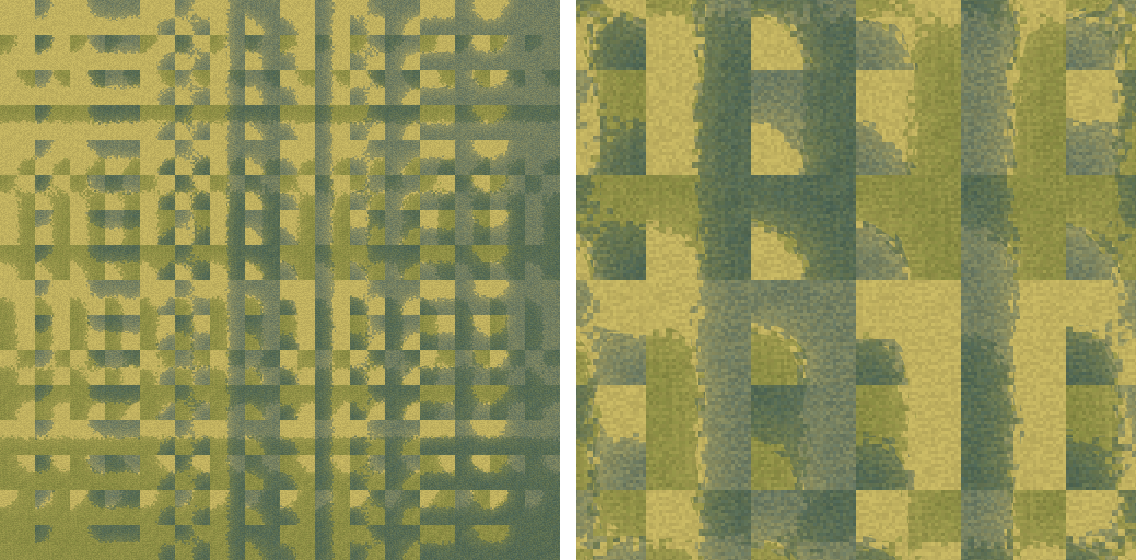
Left: the whole. Right: its middle third, enlarged.
Give the GLSL for this pattern, as a Shadertoy shader.

```glsl
// All 16 corner cases of marching squares, printed as two inks on ochre paper.
// The blue case follows the column and the green case follows the row, so every
// pair overlaps once; noise wobbles the contours and a grain frays them.

#define TILES 16.0          // tiles across and down
#define GRAIN_CELLS 512.0   // paper grain cells across
#define FRAY_CELLS 256.0    // edge dither cells across
#define FRAY 0.20           // raggedness of the contours
#define WOBBLE 0.16         // slow drift of the contours
#define THRESHOLD 0.51      // field level of the contours
#define PAPER vec3(0.755, 0.695, 0.375)
#define GREEN_INK vec3(0.315, 0.395, 0.15)
#define BLUE_INK vec3(0.11, 0.27, 0.38)
#define PAPER_GRAIN 0.065   // brightness variation of the paper
#define INK_GRAIN 0.18      // density variation of the inks

float hash(vec2 p) {
    return fract(sin(dot(p, vec2(127.1, 311.7))) * 43758.5453);
}

float valueNoise(vec2 p) {
    vec2 i = floor(p), f = smoothstep(0.0, 1.0, fract(p));
    return mix(mix(hash(i), hash(i + vec2(1, 0)), f.x),
               mix(hash(i + vec2(0, 1)), hash(i + 1.0), f.x), f.y);
}

// Corner bits run clockwise from the top left: 1, 2, 4, 8.
float cornerField(float index, vec2 local) {
    vec4 corners = mod(floor(index / vec4(1, 2, 4, 8)), 2.0);
    vec2 s = smoothstep(0.0, 1.0, local);
    return mix(mix(corners.x, corners.y, s.x),
               mix(corners.w, corners.z, s.x), s.y);
}

// Ink density of one layer: hard frayed contour, deeper towards full corners.
float inkDensity(float index, vec2 local, vec2 p, float seed, vec2 range) {
    float field = cornerField(index, local);
    float wobble = valueNoise(p * TILES * 3.0 + seed) - 0.5;
    float fray = hash(floor(p * FRAY_CELLS) + seed) - 0.5;
    float grain = hash(floor(p * GRAIN_CELLS) + seed * 2.0) - 0.5;
    float edge = TILES / min(iResolution.x, iResolution.y);
    float level = field + WOBBLE * wobble + FRAY * fray - THRESHOLD;
    float cover = smoothstep(-edge, edge, level);
    float depth = mix(range.x, range.y, smoothstep(0.45, 1.0, field));
    return cover * (depth + INK_GRAIN * grain + 0.06 * wobble);
}

void mainImage(out vec4 fragColor, in vec2 fragCoord) {
    // Rows count from the top
    vec2 p = fragCoord / iResolution.xy;
    p.y = 1.0 - p.y;
    vec2 tile = floor(p * TILES), local = fract(p * TILES);

    // Paper with fine grain and a few dark flecks
    vec2 cell = floor(p * GRAIN_CELLS);
    float fleck = step(0.9996, hash(cell + 91.0));
    vec3 color = PAPER * (1.0 - 0.2 * fleck);

    // Green by row, then blue by column
    float green = inkDensity(tile.y, local, p, 17.0, vec2(0.34, 0.46));
    float blue = inkDensity(tile.x, local, p, 43.0, vec2(0.29, 0.47));
    color = mix(color, GREEN_INK, green);
    color = mix(color, BLUE_INK, blue);

    color *= 1.0 + PAPER_GRAIN * (2.0 * hash(cell + 7.0) - 1.0);
    fragColor = vec4(color, 1.0);
}
```
